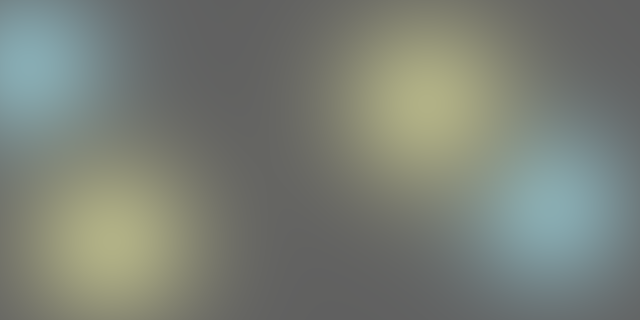
Give the GLSL for this background, as a WebGL 1 fragment shader.

```glsl
precision highp float;
// Four soft, blurred glows on a flat grey ground: two khaki, two pale teal.
// Each glow is a Gaussian falloff around its centre, blended over the ground.
// Positions are in units of canvas height, so x runs from 0 to 2.

uniform vec2 u_resolution;

// Gaussian weight: 1 at the centre, about 0.37 at the given radius.
float glow(vec2 p, vec2 centre, float radius) {
  vec2 d = (p - centre) / radius;
  return exp(-dot(d, d));
}

void main() {
  vec2 p = gl_FragCoord.xy / u_resolution * vec2(2.0, 1.0);

  vec3 khaki = vec3(0.695, 0.695, 0.525);
  vec3 teal = vec3(0.53, 0.675, 0.705);
  vec3 color = vec3(0.376);

  // Teal glows: upper left edge and lower right
  color = mix(color, teal, glow(p, vec2(0.09, 0.79), 0.27));
  color = mix(color, teal, glow(p, vec2(1.72, 0.35), 0.275));

  // Khaki glows: lower left and upper right of centre
  color = mix(color, khaki, glow(p, vec2(0.35, 0.245), 0.29));
  color = mix(color, khaki, glow(p, vec2(1.335, 0.675), 0.295));

  gl_FragColor = vec4(color, 1.0);
}
```
